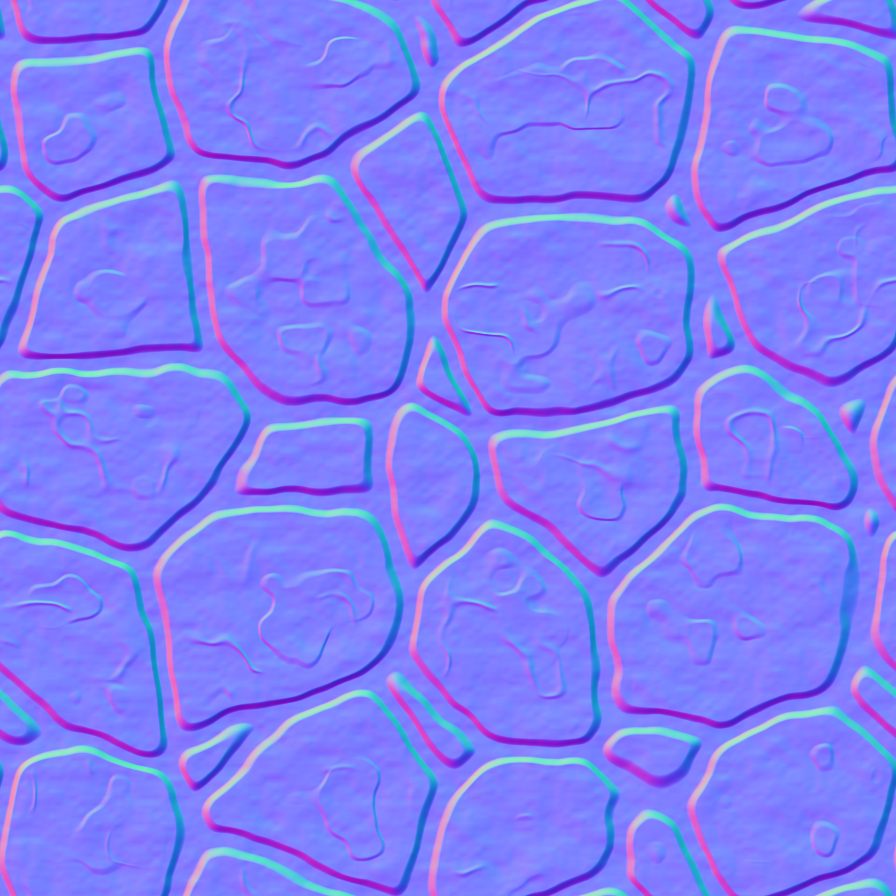
Reproduce this texture map procedurally as a Shadertoy shader.

```glsl
// Tangent-space normal map of irregular flagstones, tiling on the unit square.
// Large seeds and small corner seeds form a power diagram; its rounded edge
// distance plus creases and grain give a height, whose slope is coloured.

#define GRID vec2(4.0, 5.0)  // large stones per canvas side
#define JITTER 0.72          // scatter of the large stones
#define GAP 0.0065           // half width of the joints
#define RIM 0.0090           // width of the bevel
#define RIM_HEIGHT 0.0092    // height of the bevel
#define ROUNDING 0.0060      // softness of the corners
#define CREASE 0.0017        // height of chisel marks
#define GRAIN 0.0011         // height of the fine roughness
#define STEP 0.0014          // sampling distance for the slope

const int SEEDS = 32;
vec3 seeds[SEEDS];           // xy position, z weight

float hash(vec2 p) {
    return fract(sin(dot(p, vec2(127.1, 311.7))) * 43758.545);
}

// Value noise that repeats on the unit square
float noise(vec2 p, vec2 freq) {
    p *= freq;
    vec2 i = floor(p), f = p - i;
    vec2 a = mod(i, freq), b = mod(i + 1.0, freq);
    f = f * f * f * (f * (f * 6.0 - 15.0) + 10.0);
    return mix(mix(hash(a), hash(vec2(b.x, a.y)), f.x),
               mix(hash(vec2(a.x, b.y)), hash(b), f.x), f.y);
}

// Bends the joints slightly
vec2 warp(vec2 p) {
    vec2 broad = vec2(noise(p, vec2(9.0)), noise(p + 0.37, vec2(9.0))) - 0.5;
    vec2 fine = vec2(noise(p, vec2(31.0)), noise(p + 0.61, vec2(31.0))) - 0.5;
    return p + 0.026 * broad + 0.007 * fine;
}

// Collects a large and a small seed from each of the 4 x 4 nearest cells
void gatherSeeds(vec2 q) {
    vec2 corner = floor(q * GRID - 0.5) - 1.0;
    for (int k = 0; k < SEEDS / 2; k++) {
        vec2 cell = corner + vec2(k % 4, k / 4);
        vec2 id = mod(cell, GRID) + 3.0;
        vec2 r = vec2(hash(id), hash(id + 17.3)) - 0.5;
        vec2 s = vec2(hash(id + 41.9), hash(id + 67.1)) - 0.5;
        float bigWeight = 0.016 * hash(id + 83.7);
        float smallWeight = -0.012 + 0.013 * hash(id + 29.5);
        seeds[2 * k] = vec3((cell + 0.5 + JITTER * r) / GRID, bigWeight);
        seeds[2 * k + 1] = vec3((cell + 0.5 * s) / GRID, smallWeight);
    }
}

float power(vec2 q, vec3 seed) {
    vec2 d = q - seed.xy;
    return dot(d, d) - seed.z;
}

// Distance to the stone's outline, with rounded corners
float edgeDistance(vec2 q) {
    int nearest = 0;
    float best = 1e3;
    for (int k = 0; k < SEEDS; k++) {
        float d = power(q, seeds[k]);
        if (d < best) { best = d; nearest = k; }
    }
    float sum = 1e-12;
    for (int k = 0; k < SEEDS; k++) {
        if (k == nearest) continue;
        float span = max(distance(seeds[k].xy, seeds[nearest].xy), 0.01);
        float d = (power(q, seeds[k]) - best) / (2.0 * span);
        sum += exp(-d / ROUNDING);
    }
    return -ROUNDING * log(sum);
}

float height(vec2 p) {
    float edge = edgeDistance(warp(p));
    float h = RIM_HEIGHT * smoothstep(GAP, GAP + RIM, edge);

    // Broken terraces that follow the outline, and short ridges
    float inside = smoothstep(0.018, 0.036, edge);
    float rough = noise(p, vec2(15.0, 18.0)) + 0.45 * noise(p, vec2(37.0));
    float t = fract(rough + 9.0 * edge);
    float terrace = smoothstep(0.43, 0.57, t) - t;
    float u = fract(1.3 * noise(p + 0.23, vec2(13.0, 17.0)) - 6.0 * edge
                    + 0.5 * noise(p + 0.71, vec2(34.0))) - 0.5;
    float ridge = exp(-u * u / 0.0045);
    float patches = noise(p + 0.47, vec2(19.0));
    h += CREASE * inside * (1.3 * terrace * smoothstep(0.25, 0.6, patches)
                            + ridge * smoothstep(0.5, 0.8, 1.0 - patches));

    // Uneven surface and streaky grain
    h += 0.0022 * noise(p, vec2(23.0, 27.0));
    h += GRAIN * noise(p + 0.05 * p.yx * 0.0, vec2(52.0, 71.0));
    h += 0.35 * GRAIN * noise(p, vec2(120.0, 140.0));
    return h;
}

void mainImage(out vec4 fragColor, in vec2 fragCoord) {
    vec2 p = fragCoord / iResolution.y;
    gatherSeeds(warp(p));

    // Red rises with the slope to the right, green with the slope downwards
    float h = height(p);
    vec2 slope = vec2(height(p + vec2(STEP, 0.0)) - h,
                      height(p + vec2(0.0, STEP)) - h) / STEP;
    vec3 normal = normalize(vec3(slope.x, -slope.y, 1.0));
    fragColor = vec4(0.5 + 0.5 * normal, 1.0);
}
```
